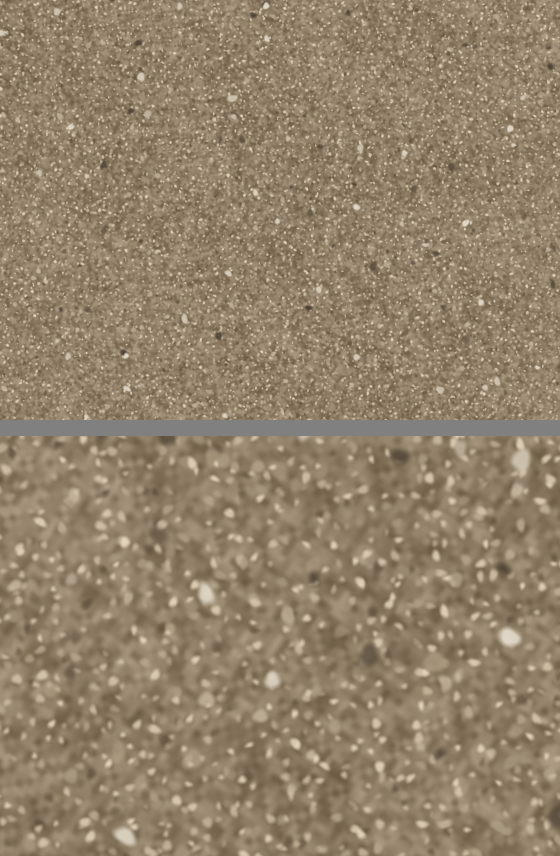
Top: the whole. Bottom: its middle third, enlarged.
A Shadertoy shader for this texture:

```glsl
// Speckled tan composite stone: a mottled ground strewn with grains.
// Each grain layer scatters soft, wobbly ellipses over a jittered grid,
// from faint tan chips and fine pale flecks to a few large dark and white ones.

const vec3 GROUND = vec3(0.552, 0.488, 0.390);
const vec3 TAN_LOW = vec3(0.57, 0.51, 0.41);
const vec3 TAN_HIGH = vec3(0.70, 0.63, 0.53);
const vec3 FLECK_LOW = vec3(0.65, 0.58, 0.48);
const vec3 FLECK_HIGH = vec3(0.94, 0.88, 0.78);
const vec3 PALE_LOW = vec3(0.62, 0.56, 0.47);
const vec3 PALE_HIGH = vec3(0.84, 0.78, 0.69);
const vec3 BROWN_LOW = vec3(0.34, 0.28, 0.21);
const vec3 BROWN_HIGH = vec3(0.48, 0.41, 0.32);
const vec3 DARK_LOW = vec3(0.25, 0.21, 0.17);
const vec3 DARK_HIGH = vec3(0.42, 0.36, 0.29);
const vec3 WHITE_LOW = vec3(0.72, 0.66, 0.57);
const vec3 WHITE_HIGH = vec3(0.91, 0.88, 0.82);

float hash(vec2 p) {
    return fract(sin(dot(p, vec2(127.1, 311.7))) * 43758.5);
}

vec2 hash2(vec2 p) {
    return vec2(hash(p), hash(p + 57.3));
}

mat2 rotation(float angle) {
    float c = cos(angle), s = sin(angle);
    return mat2(c, s, -s, c);
}

float valueNoise(vec2 p) {
    vec2 cell = floor(p), f = fract(p);
    f = f * f * (3.0 - 2.0 * f);
    float low = mix(hash(cell), hash(cell + vec2(1, 0)), f.x);
    float high = mix(hash(cell + vec2(0, 1)), hash(cell + vec2(1, 1)), f.x);
    return mix(low, high, f.y);
}

// Signed distance, roughly, to an ellipse with an uneven rim
float grainDistance(vec2 d, float radius, float stretch, float phase) {
    d = rotation(phase) * d;
    d *= vec2(1.0 / stretch, stretch);
    float angle = atan(d.y, d.x + 1e-5);
    float rim = 1.0 + 0.07 * sin(3.0 * angle + phase * 5.0)
                    + 0.06 * sin(2.0 * angle - phase * 3.0);
    return length(d) - radius * rim;
}

// Lays one layer of grains over a colour; radii and blur in canvas heights
vec3 addGrains(vec3 base, vec2 uv, float cells, float density, vec2 radii,
               float blur, float opacity, vec3 low, vec3 high, float seed) {
    vec2 p = uv * cells + seed;
    vec2 home = floor(p);
    for (int y = -1; y <= 1; y++) {
        for (int x = -1; x <= 1; x++) {
            vec2 cell = home + vec2(x, y);
            if (hash(cell + seed) > density) continue;
            vec2 center = cell + hash2(cell + seed * 1.7 + 3.1);
            vec2 look = hash2(cell + seed * 2.3 + 8.9);
            float size = hash(cell + seed * 3.1 + 21.7);
            float radius = mix(radii.x, radii.y, size * size);
            float stretch = 1.0 + 0.3 * look.y;
            float d = grainDistance((p - center) / cells, radius, stretch, look.y * 37.0);
            float cover = 1.0 - smoothstep(-blur, blur, d);
            base = mix(base, mix(low, high, look.x), cover * opacity);
        }
    }
    return base;
}

void mainImage(out vec4 fragColor, in vec2 fragCoord) {
    vec2 uv = fragCoord / iResolution.y;
    float blur = max(0.0022, 0.8 / iResolution.y);

    // Mottled ground
    vec2 turned = rotation(0.6) * uv;
    float mottle = 0.17 * (valueNoise(turned * 170.0) - 0.5)
                 + 0.09 * (valueNoise(turned * 62.0 + 40.0) - 0.5)
                 + 0.04 * (valueNoise(turned * 9.0 + 90.0) - 0.5);
    vec3 color = GROUND + mottle;

    // Faint tan chips and brown specks
    color = addGrains(color, uv, 46.0, 0.50, vec2(0.003, 0.008), blur * 1.2, 0.65,
                      TAN_LOW, TAN_HIGH, 11.0);
    color = addGrains(color, uv, 46.0, 0.34, vec2(0.0022, 0.005), blur * 1.3, 0.70,
                      BROWN_LOW, BROWN_HIGH, 23.0);

    // Pale grains and fine bright flecks
    color = addGrains(color, uv, 40.0, 0.32, vec2(0.0028, 0.0060), blur * 1.1, 0.75,
                      PALE_LOW, PALE_HIGH, 29.0);
    color = addGrains(color, uv, 78.0, 0.72, vec2(0.0018, 0.0039), blur, 0.85,
                      FLECK_LOW, FLECK_HIGH, 37.0);

    // Sparse large grains
    color = addGrains(color, uv, 13.0, 0.17, vec2(0.004, 0.009), blur * 1.8, 0.80,
                      DARK_LOW, DARK_HIGH, 51.0);
    color = addGrains(color, uv, 12.0, 0.24, vec2(0.005, 0.010), blur * 1.4, 0.92,
                      WHITE_LOW, WHITE_HIGH, 67.0);

    fragColor = vec4(color, 1.0);
}
```
